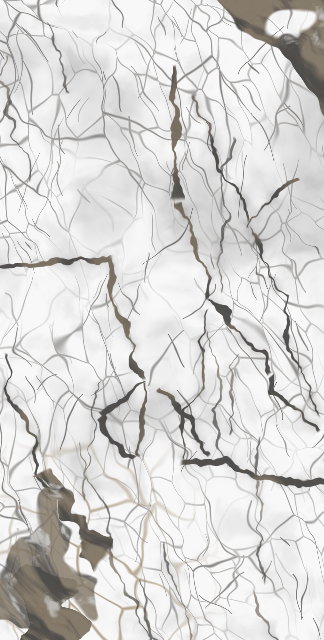
Reproduce this texture procedurally as a WebGL 2 fragment shader.

```glsl
#version 300 es
precision highp float;
// White marble with dark branching faults, hairline cracks and brown mineral pockets.
uniform vec2 u_resolution;
out vec4 fragColor;
const vec3 CHARCOAL = vec3(0.28, 0.27, 0.26), UMBER = vec3(0.45, 0.41, 0.35);
const vec3 OCHRE = vec3(0.62, 0.54, 0.43), ASH = vec3(0.72, 0.71, 0.70);

float hash(vec2 p) {
  vec3 q = fract(p.xyx * vec3(0.1031, 0.1030, 0.0973));
  q += dot(q, q.yzx + 33.33);
  return fract((q.x + q.y) * q.z);
}
vec2 hash2(vec2 p) { return vec2(hash(p), hash(p + 57.3)); }
float noise(vec2 p) {
  vec2 i = floor(p), f = fract(p);
  f *= f * (3.0 - 2.0 * f);
  return mix(mix(hash(i), hash(i + vec2(1, 0)), f.x),
             mix(hash(i + vec2(0, 1)), hash(i + 1.0), f.x), f.y);
}
float fbm(vec2 p) {
  float sum = 0.0, gain = 0.5;
  for (int i = 0; i < 5; i++, gain *= 0.5) {
    sum += gain * noise(p);
    p = mat2(1.6, 1.2, -1.2, 1.6) * p + 7.1;
  }
  return sum;
}
vec2 warp(vec2 p, float freq, float amount) {
  return p + amount * (vec2(noise(p * freq), noise(p * freq + 31.7)) - 0.5);
}
float ink(float d, float width, float soft) {
  return 1.0 - smoothstep(max(width - soft, 0.0), width + soft, d);
}

// Jagged vein from a to b: x is its dark core, y its grey halo.
vec2 vein(vec2 p, vec2 a, vec2 b, float width, float soft) {
  float len = length(b - a), seed = 91.0 * (a.x + b.y);
  vec2 dir = (b - a) / len, r = p - a;
  float s = dot(r, dir), t = s / len;
  if (t < 0.0 || t > 1.0) return vec2(0);
  float path = 0.030 * noise(vec2(s * 16.0, seed)) + 0.014 * noise(vec2(s * 55.0, seed)) - 0.022;
  path *= smoothstep(0.0, 0.2, t) * (1.0 - smoothstep(0.8, 1.0, t));
  path += 0.004 * (noise(p * 150.0) - 0.5);
  float d = abs(dot(r, vec2(-dir.y, dir.x)) - path), swell = noise(vec2(s * 28.0, seed + 9.0));
  float ends = smoothstep(0.0, 0.03, t) * (1.0 - smoothstep(0.96, 1.0, t));
  return ends * vec2(ink(d, width * (0.25 + 1.7 * swell * swell), soft), exp(-d / 0.008));
}
vec2 bend(vec2 p, vec2 a, vec2 b, vec2 c, float width, float soft) {
  return max(vein(p, a, b, width, soft), vein(p, b, c, width, soft));
}

// Stretched cell borders, used as a crack network.
float cracks(vec2 p, float freq, float width, float soft) {
  vec2 q = vec2(p.x + 0.3 * p.y, p.y * 0.6) * freq;
  float near = 9.0, next = 9.0;
  for (int i = 0; i < 9; i++) {
    vec2 cell = floor(q) + vec2(i % 3 - 1, i / 3 - 1);
    float d = length(cell + hash2(cell + freq) - q);
    next = min(next, max(near, d));
    near = min(near, d);
  }
  return ink((next - near) * 0.5 / freq, width, soft);
}

// Short tapered strokes leaning from the vertical.
float dashes(vec2 p, float freq, float lean, float soft) {
  vec2 q = p * freq;
  float total = 0.0;
  for (int i = 0; i < 9; i++) {
    vec2 cell = floor(q) + vec2(i % 3 - 1, i / 3 - 1), rnd = hash2(cell + lean * 17.0 + 80.0);
    float angle = lean + (rnd.x - 0.5) * 0.6, reach = 0.12 + 0.45 * rnd.y;
    vec2 r = q - cell - rnd, dir = vec2(sin(angle), cos(angle));
    float t = clamp(dot(r, dir), -reach, reach), d = length(r - dir * t) / freq;
    total = max(total, ink(d, 0.0012 * (1.0 - abs(t) / reach), soft) * hash(cell + 5.0));
  }
  return total;
}

// Leading faults, then scattered thin branches.
vec2 faults(vec2 p, float s) {
  vec2 v = bend(p, vec2(0.273, 0.9), vec2(0.277, 0.685), vec2(0.326, 0.53), 0.0065, s);
  v = max(v, bend(p, vec2(0.324, 0.535), vec2(0.423, 0.414), vec2(0.5, 0.325), 0.0065, s));
  v = max(v, vein(p, vec2(-0.02, 0.583), vec2(0.178, 0.597), 0.0042, s));
  v = max(v, bend(p, vec2(0.17, 0.6), vec2(0.226, 0.404), vec2(0.215, 0.285), 0.0042, s));
  v = max(v, bend(p, vec2(0.228, 0.405), vec2(0.157, 0.35), vec2(0.212, 0.284), 0.0045, s));
  v = max(v, vein(p, vec2(0.245, 0.393), vec2(0.328, 0.286), 0.0032, s));
  v = max(v, vein(p, vec2(0.28, 0.277), vec2(0.52, 0.245), 0.0036, s));
  v = max(v, bend(p, vec2(0.3, 0.855), vec2(0.39, 0.65), vec2(0.5, 0.345), 0.0028, s));
  v = max(v, vein(p, vec2(0.468, 0.722), vec2(0.384, 0.643), 0.0035, s));
  v = max(v, vein(p, vec2(0.325, 0.52), vec2(0.284, 0.277), 0.0025, s));
  v = max(v, vein(p, vec2(0.007, 0.45), vec2(0.082, 0.225), 0.0034, s));
  for (int i = 0; i < 14; i++) {
    vec2 start = hash2(vec2(i, 4.7)) * vec2(0.52, 1.0), rnd = hash2(vec2(i, 12.3));
    vec2 drop = vec2(mix(-0.15, 0.5, rnd.x), -1.0) * mix(0.1, 0.25, rnd.y);
    v = max(v, vein(p, start, start + drop, 0.0016, s) * vec2(0.75, 0.6));
  }
  return v;
}

// Corner wedge with a pale pocket, and a broken lower patch.
float minerals(vec2 p, float soft) {
  vec2 w = warp(warp(p, 14.0, 0.035), 50.0, 0.012);
  float wedge = smoothstep(-soft, soft, dot(w - vec2(0.352, 1.0), vec2(0.756, 0.652)));
  wedge *= smoothstep(0.85, 1.1, length((w - vec2(0.45, 0.957)) / vec2(0.038, 0.027)));
  float strip = vein(w, vec2(0.065, 0.26), vec2(0.158, 0.125), 0.021, soft).x;
  strip = max(strip, vein(w, vec2(0.055, 0.12), vec2(0.092, -0.04), 0.034, soft).x);
  float blob = 0.27 - length((w - vec2(0.075, 0.1)) / vec2(0.1, 0.17)) * 0.5;
  return max(max(wedge, strip), 0.85 * smoothstep(0.4, 0.45, blob + 0.7 * noise(w * 22.0)));
}

void main() {
  vec2 p = gl_FragCoord.xy / u_resolution.y;
  float soft = max(0.0009, 0.7 / u_resolution.y);
  vec2 bent = warp(warp(p, 9.0, 0.05), 38.0, 0.014);
  // Clouded ground.
  float cloud = smoothstep(0.5, 0.78, fbm(bent * 6.0 + 3.0));
  vec3 color = vec3(0.972 - 0.13 * cloud - 0.055 * smoothstep(0.45, 0.8, fbm(bent * 28.0)));
  // Hairlines and strokes.
  float zone = smoothstep(0.36, 0.68, fbm(p * 7.0 + 11.0));
  float net = cracks(bent, 10.0, 0.0005, soft) * (0.12 + 0.6 * zone);
  net = max(net, cracks(bent + 4.0, 23.0, 0.0003, soft) * 0.5 * zone);
  float strokes = max(dashes(bent, 15.0, -0.4, soft), dashes(bent + 2.0, 11.0, 0.45, soft));
  color = mix(color, CHARCOAL + 0.08, max(net, strokes * 0.85));
  // Ochre threads.
  float rust = 1.0 - smoothstep(0.04, 0.24, length((p - vec2(0.14, 0.08)) * vec2(1.0, 0.75)));
  color = mix(color, OCHRE, rust * 0.75 * cracks(bent + 9.0, 19.0, 0.0012, soft));
  // Faults with halos.
  vec2 v = faults(p, soft);
  color *= 1.0 - 0.17 * v.y * smoothstep(0.25, 0.7, noise(p * 45.0));
  color = mix(color, mix(CHARCOAL, UMBER, smoothstep(0.45, 0.75, noise(p * 17.0))), v.x * 0.93);
  // Streaked mineral fill.
  float streak = fbm(mat2(49.0, 10.0, 42.0, -12.0) * bent);
  vec3 fill = mix(CHARCOAL, UMBER * 1.12, smoothstep(0.25, 0.6, streak));
  fill = mix(fill, ASH, smoothstep(0.62, 0.78, fbm(bent * 34.0 + 8.0)));
  fragColor = vec4(mix(color, fill, minerals(p, soft) * 0.95), 1.0);
}
```
